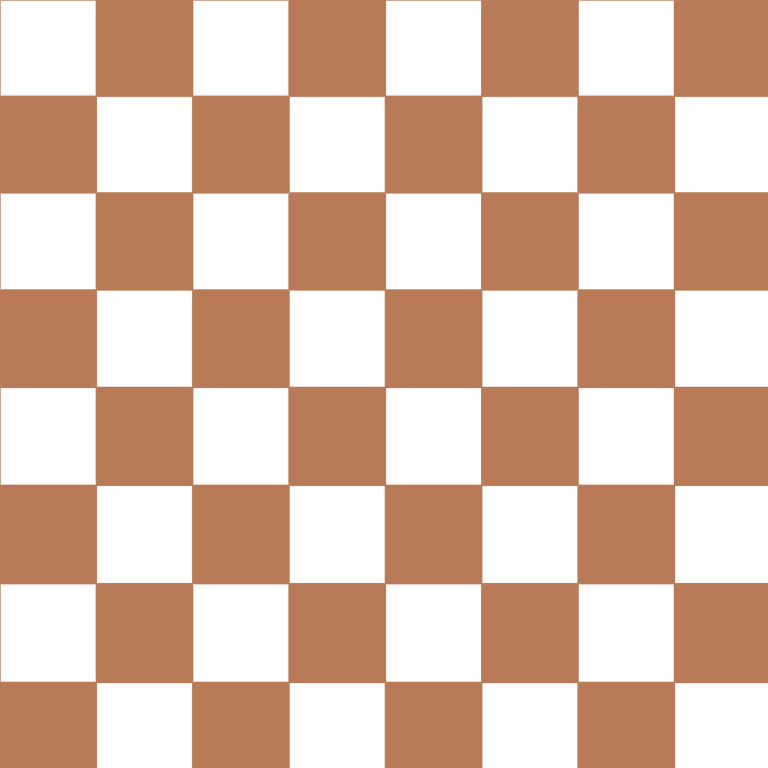
A Shadertoy shader for this pattern:

```glsl
#define CLAY vec3(0.725, 0.478, 0.341)
#define PAPER vec3(1.0)
#define COLUMNS 7.971    // squares across the canvas
#define ROWS 7.996       // squares down, before the stretch
#define ROW_STRETCH 0.133 // rows grow slightly taller toward the bottom
#define BLEED 0.007      // clay spread over each paper edge, in squares
#define SOFTNESS 0.75    // half width of the edge blend, in pixels

// Canvas position, measured from the top left, to checker squares
vec2 checkerSpace(vec2 p) {
    return vec2(p.x * COLUMNS, p.y * (ROWS - ROW_STRETCH * p.y));
}

// Signed distance to the nearest edge: negative in clay, positive in paper
float checkerDistance(vec2 q) {
    vec2 cell = floor(q);
    vec2 toEdge = 0.5 - abs(fract(q) - 0.5);
    float parity = mod(cell.x + cell.y, 2.0);
    return min(toEdge.x, toEdge.y) * (1.0 - 2.0 * parity);
}

void mainImage(out vec4 fragColor, in vec2 fragCoord) {
    vec2 uv = fragCoord / iResolution.xy;
    vec2 q = checkerSpace(vec2(uv.x, 1.0 - uv.y));

    // Clay squares swell a little past their grid lines
    float blend = SOFTNESS * ROWS / min(iResolution.x, iResolution.y);
    float paper = smoothstep(-blend, blend, checkerDistance(q) - BLEED);

    fragColor = vec4(mix(CLAY, PAPER, paper), 1.0);
}
```
